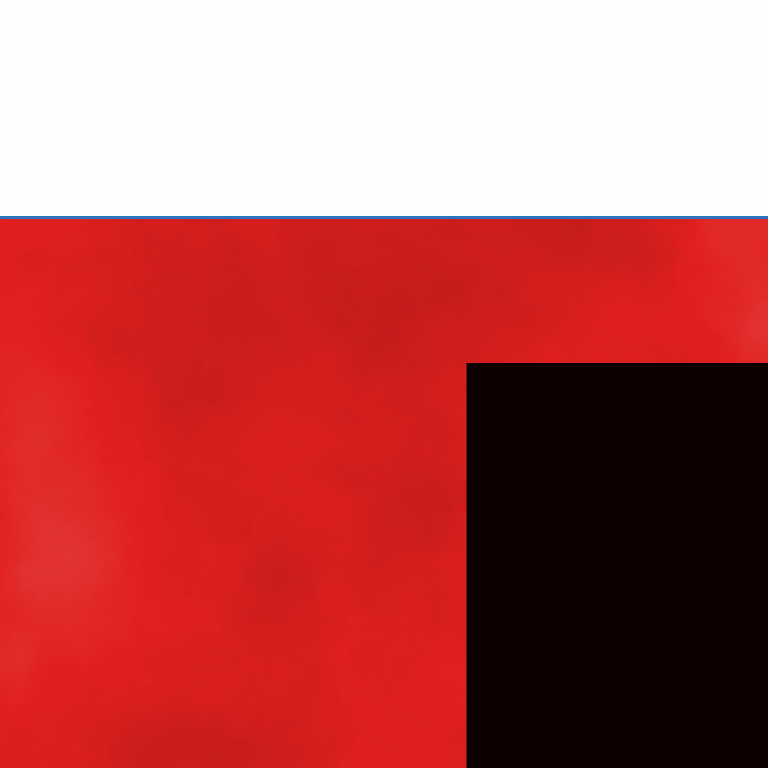
Reproduce this background procedurally as a WebGL 1 fragment shader.

```glsl
precision highp float;
// A white band over a mottled red field, parted by a thin blue rule,
// with a near-black block in the lower right corner. The red is shaded by
// soft elliptical patches whose outlines are warped by layered sines.

uniform vec2 u_resolution;

#define RULE_TOP 0.71875
#define RULE_BOTTOM 0.71484
#define BLOCK_CORNER vec2(0.60742, 0.52734)
#define WARP 0.035
#define MOTTLE 0.20
#define WHITE vec3(0.994, 0.994, 0.998)
#define BLUE vec3(0.18, 0.45, 0.74)
#define BLACK vec3(0.048, 0.0, 0.0)
#define RED vec3(0.878, 0.122, 0.122)
#define DARK_RED vec3(0.752, 0.106, 0.106)
#define PALE_RED vec3(0.888, 0.205, 0.205)

// Rotated sine layers, each bent by the sum of those before it.
float cloud(vec2 p) {
  mat2 turn = mat2(0.8, 0.6, -0.6, 0.8);
  float sum = 0.0;
  float weight = 0.5;
  for (int i = 0; i < 7; i++) {
    p = turn * p + vec2(1.7, 4.1);
    sum += weight * sin(p.x + 1.8 * sin(p.y * 0.8) + 2.0 * sum)
                  * cos(p.y + 1.3 * sin(p.x * 0.7));
    p *= 1.85;
    weight *= 0.58;
  }
  return sum;
}

// Soft elliptical patch, one at its centre.
float patchAt(vec2 p, vec2 centre, vec2 radius) {
  vec2 q = (p - centre) / radius;
  return exp(-dot(q, q));
}

// Negative tones are shaded, positive tones are pale.
float fieldTone(vec2 uv) {
  vec2 bend = vec2(cloud(uv * 13.0), cloud(uv * 13.0 + 19.0));
  vec2 p = uv + WARP * bend;

  float shade = 0.72 * patchAt(p, vec2(0.51, 0.62), vec2(0.20, 0.14));
  shade += 0.48 * patchAt(p, vec2(0.25, 0.54), vec2(0.12, 0.20));
  shade += 0.55 * patchAt(p, vec2(0.53, 0.35), vec2(0.10, 0.12));
  shade += 0.50 * patchAt(p, vec2(0.36, 0.23), vec2(0.06, 0.10));
  shade += 0.65 * patchAt(p, vec2(0.27, 0.03), vec2(0.16, 0.07));
  shade += 0.55 * patchAt(p, vec2(0.77, 0.70), vec2(0.13, 0.06));

  float light = 0.65 * patchAt(p, vec2(0.04, 0.42), vec2(0.06, 0.13));
  light += 0.85 * patchAt(p, vec2(0.09, 0.26), vec2(0.08, 0.09));
  light += 0.60 * patchAt(p, vec2(0.01, 0.13), vec2(0.04, 0.05));
  light += 0.85 * patchAt(p, vec2(1.00, 0.59), vec2(0.06, 0.08));
  light += 0.50 * patchAt(p, vec2(0.95, 0.69), vec2(0.05, 0.04));

  float grain = cloud(uv * 24.0 + 7.0) + 0.35 * cloud(uv * 110.0);
  return light - shade + MOTTLE * grain - 0.05;
}

// Coverage of the side where distance is positive, one pixel wide.
float edge(float distance) {
  return clamp(distance * u_resolution.y + 0.5, 0.0, 1.0);
}

void main() {
  vec2 uv = gl_FragCoord.xy / u_resolution;

  // Red field
  float tone = fieldTone(uv);
  vec3 color = mix(RED, DARK_RED, clamp(-tone, 0.0, 1.0));
  color = mix(color, PALE_RED, clamp(tone, 0.0, 1.0));

  // Dark block
  vec2 inside = vec2(uv.x - BLOCK_CORNER.x, BLOCK_CORNER.y - uv.y);
  color = mix(color, BLACK, edge(min(inside.x, inside.y)));

  // Blue rule and white band
  color = mix(color, BLUE, edge(uv.y - RULE_BOTTOM));
  color = mix(color, WHITE, edge(uv.y - RULE_TOP));

  gl_FragColor = vec4(color, 1.0);
}
```
